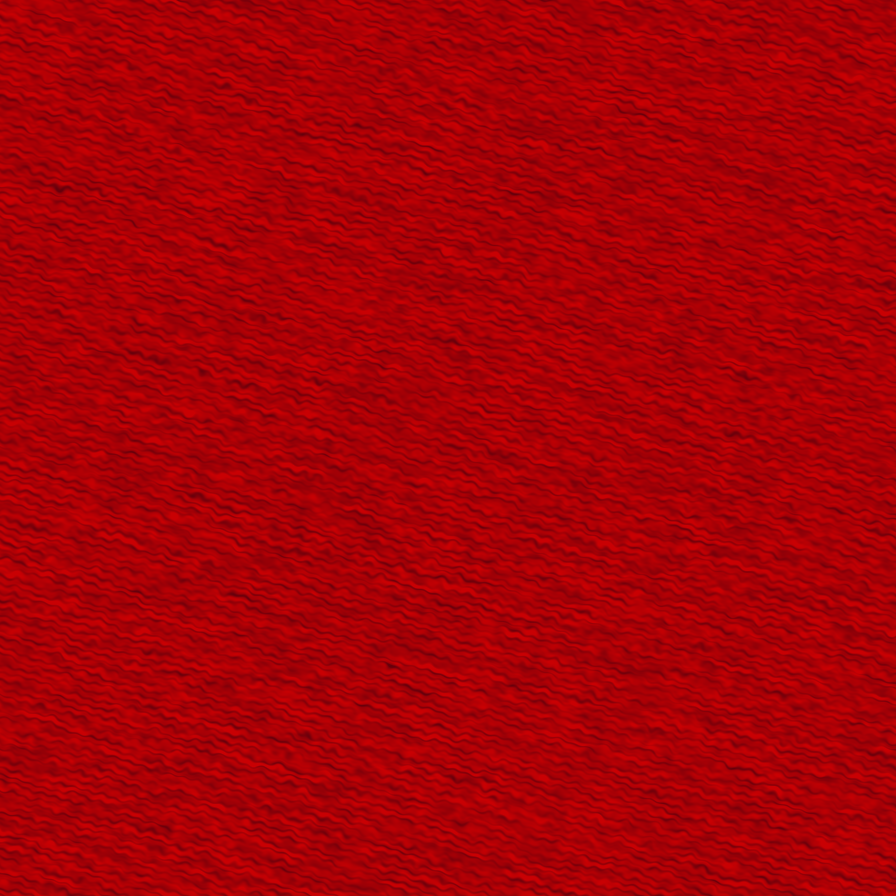
Give the GLSL for this texture, as a three.js fragment shader.

```glsl
varying vec2 vUv;

const vec3 GROOVE_RED = vec3(0.45, 0.0, 0.04);
const vec3 RIDGE_RED = vec3(0.78, 0.0, 0.012);
const float MEAN_TONE = 0.62;

const float THREAD_ANGLE = -0.29;    // radians, falling to the right
const float THREAD_COUNT = 118.0;    // ridges per canvas height
const float THREAD_DEPTH = 0.2;
const float STRAND_RATE = 58.0;      // strand segments along a thread
const float STRAND_CONTRAST = 0.5;
const float STEP_RATE = 60.0;        // twill columns per canvas width
const float STEP_SIZE = 0.13;
const vec2 KINK_RATE = vec2(62.0, 105.0);
const float KINK_SIZE = 0.75;
const float DRIFT_RATE = 7.0;        // slow bending of the weave
const float DRIFT_SIZE = 0.9;
const float BAND_ANGLE = 1.25;       // faint steep bands
const vec2 BAND_RATE = vec2(7.0, 34.0);
const float BAND_CONTRAST = 0.08;
const vec2 FIBRE_RATE = vec2(125.0, 270.0);
const float FIBRE_CONTRAST = 0.4;
const float TAU = 6.2831853;

float hash(vec2 p) {
  vec3 q = fract(p.xyx * 0.1031);
  q += dot(q, q.yzx + 33.33);
  return fract((q.x + q.y) * q.z);
}

// Smooth value noise, centred on zero
float noise(vec2 p) {
  vec2 cell = floor(p);
  vec2 f = fract(p);
  f = f * f * (3.0 - 2.0 * f);
  float low = mix(hash(cell), hash(cell + vec2(1.0, 0.0)), f.x);
  float high = mix(hash(cell + vec2(0.0, 1.0)), hash(cell + vec2(1.0)), f.x);
  return mix(low, high, f.y) - 0.5;
}

// Coordinates along and across a direction
vec2 alongAcross(vec2 p, float angle) {
  vec2 dir = vec2(cos(angle), sin(angle));
  return vec2(dot(p, dir), dot(p, vec2(-dir.y, dir.x)));
}

void main() {
  vec2 thread = alongAcross(vUv, THREAD_ANGLE);
  vec2 band = alongAcross(vUv, BAND_ANGLE);
  float bend = noise(vUv * DRIFT_RATE + 17.0);

  // Thread phase, bent slowly, stepped by the twill and kinked finely
  float phase = thread.y * THREAD_COUNT + DRIFT_SIZE * bend;
  phase += STEP_SIZE * sin(TAU * (band.y * STEP_RATE + bend));
  phase += KINK_SIZE * noise(thread * KINK_RATE + 61.0);

  // Rounded ridges with narrower dark grooves, fading in and out
  float wave = sin(TAU * phase) + 0.3 * cos(2.0 * TAU * phase);
  float depth = 1.0 + 1.6 * noise(vec2(thread.x * STRAND_RATE * 0.7, phase) + 140.0);

  // Neighbouring strands differ; subtracting the next one removes broad blotches
  vec2 strandCell = vec2(thread.x * STRAND_RATE, phase * 1.3) + 230.0;
  float strand = noise(strandCell) - 0.5 * noise(strandCell + vec2(0.0, 1.0));
  float fibre = noise(thread * FIBRE_RATE + 310.0);
  float bands = noise(band * BAND_RATE + 90.0);

  float tone = MEAN_TONE + THREAD_DEPTH * depth * wave;
  tone += STRAND_CONTRAST * strand + FIBRE_CONTRAST * fibre + BAND_CONTRAST * bands;
  gl_FragColor = vec4(mix(GROOVE_RED, RIDGE_RED, clamp(tone, -0.15, 1.03)), 1.0);
}
```
